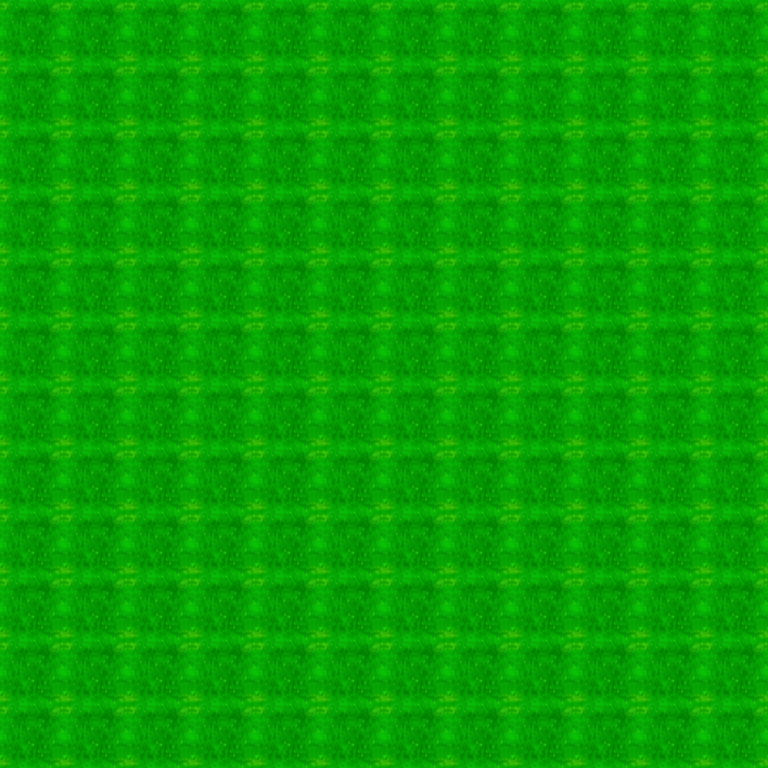
Write a Shadertoy shader that draws this pattern.

```glsl
#define CELLS 12.0          // whole number of repeats per side
#define DARK vec3(0.004, 0.49, 0.0)
#define BRIGHT vec3(0.04, 0.77, 0.03)
#define YELLOW vec3(0.21, 0.71, 0.015)
#define SPARK vec3(0.24, 0.88, 0.09)
#define BASE_LEVEL 0.37
#define COLUMN_WIDTH 0.19
#define GRAIN 0.78
#define SPECKS 32

float hash(vec2 p) {
    vec3 q = fract(vec3(p.xyx) * 0.1031);
    q += dot(q, q.yzx + 33.33);
    return fract((q.x + q.y) * q.z);
}

// Value noise that wraps around one tile, centred on zero
float noise(vec2 tile, vec2 cells, float seed) {
    vec2 p = tile * cells, f = fract(p);
    vec2 a = mod(floor(p), cells) + seed;
    vec2 b = mod(floor(p) + 1.0, cells) + seed;
    f = f * f * (3.0 - 2.0 * f);
    return mix(mix(hash(a), hash(vec2(b.x, a.y)), f.x),
               mix(hash(vec2(a.x, b.y)), hash(b), f.x), f.y) - 0.5;
}

float bump(float x, float width) {
    x /= width;
    return exp(-x * x);
}

void mainImage(out vec4 fragColor, in vec2 fragCoord) {
    vec2 tile = fract(fragCoord / iResolution.xy * CELLS);
    vec2 edge = min(tile, 1.0 - tile);          // distance to the cell borders

    // Mottled grain: clouds, flat smears, upright strokes and fine grit
    float clouds = noise(tile, vec2(5.0, 6.0), 3.0);
    float smears = noise(tile, vec2(8.0, 20.0), 41.0);
    float strokes = noise(tile, vec2(24.0, 12.0), 87.0);
    float grit = noise(tile, vec2(34.0, 28.0), 131.0);
    vec2 ragged = edge + vec2(0.10, 0.04) * clouds + vec2(0.06, 0.03) * smears;
    float block = smoothstep(0.08, 0.30, ragged.x) * smoothstep(0.10, 0.20, ragged.y);
    float grain = 0.36 * clouds + mix(0.42, 0.2, block) * smears
                + mix(0.2, 0.6, block) * strokes + 0.38 * grit;

    // Light columns, light lenses on the row borders, dark bands beside them
    float column = bump(ragged.x, COLUMN_WIDTH);
    float lensHeight = 0.15 * smoothstep(0.06, 0.45, edge.x);
    float lens = 1.0 - smoothstep(lensHeight - 0.05, lensHeight + 0.02, ragged.y);
    float band = bump(ragged.y - 0.20, 0.05) * (1.0 - 0.8 * column);
    float glow = bump(edge.x, 0.09) * bump(tile.y - 0.53, 0.10);

    float level = BASE_LEVEL + 0.20 * column + 0.17 * lens - 0.16 * band
                - 0.03 * block + 0.24 * glow + GRAIN * grain;
    vec3 color = mix(DARK, BRIGHT, clamp(level, 0.0, 1.1));

    // Yellow patches above and below each crossing
    float patchMask = (1.0 - smoothstep(0.12, 0.21, ragged.x))
                    * smoothstep(0.02, 0.07, edge.y)
                    * (1.0 - smoothstep(0.14, 0.19, ragged.y));
    color = mix(color, YELLOW + 0.12 * grit, patchMask * clamp(0.65 + 1.2 * smears, 0.0, 1.0));

    // Scattered bright flecks, upright and uneven in strength
    for (int i = 0; i < SPECKS; i++) {
        float id = float(i);
        vec2 place = vec2(hash(vec2(id, 5.0)), hash(vec2(id, 17.0)));
        vec2 offset = fract(tile - place + 0.5) - 0.5;
        float size = mix(0.010, 0.019, hash(vec2(id, 29.0)));
        float fleck = bump(length(offset * vec2(1.0, 0.7)), size);
        color = mix(color, SPARK, fleck * mix(0.1, 0.6, hash(vec2(id, 43.0))));
    }

    fragColor = vec4(color, 1.0);
}
```
